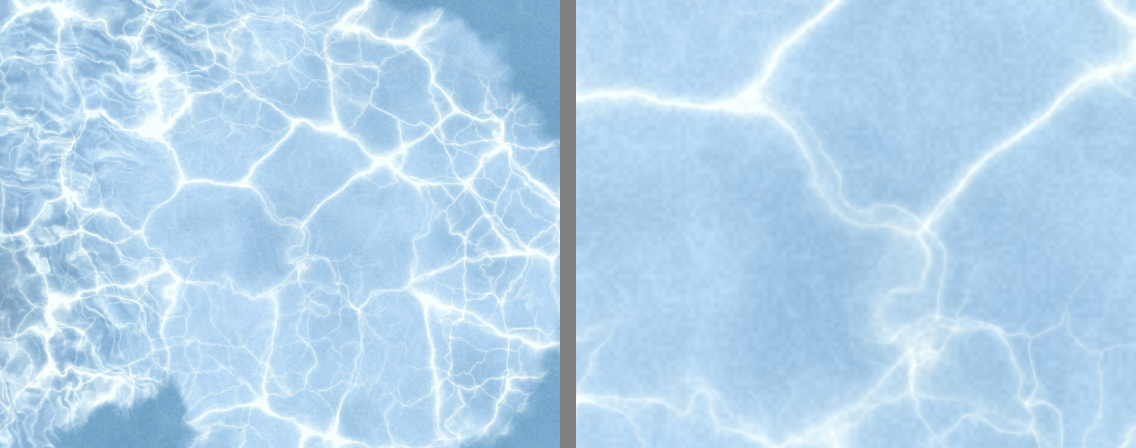
Left: the whole. Right: its middle third, enlarged.
Give the GLSL for this texture, as a Shadertoy shader.

```glsl
// Sunlit pool water: a bent net of thin bright caustic lines over pale blue,
// fine ripples on the left and soft-edged shadows around the lit area.
// The net is warped Voronoi borders; ripples are stretched ridged noise.

vec2 hash2(vec2 c) {
    vec3 q = fract(c.xyx * vec3(0.1031, 0.1030, 0.0973));
    q += dot(q, q.yzx + 33.33);
    return fract((q.xx + q.yz) * q.zy);
}

// Smooth value noise, two independent channels
vec2 noise2(vec2 p) {
    vec2 i = floor(p), f = fract(p);
    f = f * f * (3.0 - 2.0 * f);
    return mix(mix(hash2(i), hash2(i + vec2(1, 0)), f.x),
               mix(hash2(i + vec2(0, 1)), hash2(i + vec2(1, 1)), f.x), f.y);
}

vec2 fbm2(vec2 p) {
    vec2 sum = vec2(0.0);
    float amp = 0.53;
    for (int i = 0; i < 4; i++) {
        sum += amp * noise2(p);
        p = mat2(1.6, 1.2, -1.2, 1.6) * p + 7.3;
        amp *= 0.5;
    }
    return sum;
}

// x: distance to a cell border, y: distance to a border junction
vec2 cellNet(vec2 p) {
    vec2 cell = floor(p);
    vec3 nearest = vec3(9.0);
    for (int y = -1; y <= 1; y++)
    for (int x = -1; x <= 1; x++) {
        vec2 c = cell + vec2(x, y);
        float d = length(c + 0.05 + 0.9 * hash2(c) - p);
        if (d < nearest.x) nearest = vec3(d, nearest.xy);
        else if (d < nearest.y) nearest = vec3(nearest.x, d, nearest.y);
        else nearest.z = min(nearest.z, d);
    }
    return nearest.yz - nearest.x;
}

// Thin ridges along the middle level of noise
float ridges(vec2 p, float sharpness) {
    return pow(1.0 - abs(2.0 * noise2(p).x - 1.0), sharpness);
}

// 0 in sunlight, 1 in shadow: outside the rim, or inside the lower shapes
float shadowMask(vec2 p, float ragged) {
    float rim = length(p - vec2(0.73, 0.45)) - 0.56 - 2.0 * max(0.85 - p.x, 0.0);
    float blob = length((p - vec2(0.29, -0.03)) / vec2(1.15, 1.0)) - 0.15;
    float finger = length((p - vec2(0.38, 0.08)) * vec2(2.2, 1.0)) - 0.075;
    return smoothstep(-0.025, 0.03, max(rim, -min(blob, finger)) + ragged);
}

void mainImage(out vec4 fragColor, in vec2 fragCoord) {
    vec2 p = fragCoord / iResolution.y;
    p.x += 0.5 * (1.25 - iResolution.x / iResolution.y);

    vec2 swell = fbm2(p * 4.0 + 3.0) - 0.5;
    vec2 chop = fbm2(p * 14.0 + 21.0) - 0.5;
    vec2 mottle = fbm2(p * 6.5 + 40.0);
    float shade = shadowMask(p, 0.1 * chop.x + 0.03 * swell.y);
    float lit = 1.0 - 0.95 * shade;

    // Rough water covers the left and reaches further along the top
    float rough = 1.0 - smoothstep(0.1, 0.5, p.x - 0.34 * smoothstep(0.65, 1.0, p.y) + 0.3 * swell.x);
    float busy = max(rough, max(smoothstep(0.62, 0.9, p.y), smoothstep(0.9, 1.15, p.x)));

    // Main lines, their split strands, small filaments and hair lines
    vec2 bent = p + 0.17 * swell + (0.035 + 0.05 * rough) * chop;
    vec2 net = cellNet(bent * 4.5 + vec2(2.4, 5.7));
    vec2 strand = cellNet((bent + 0.05 * chop.yx + 0.05 * swell.yx) * 4.5 + vec2(2.4, 5.7));
    vec2 web = cellNet((p + 0.17 * swell.yx + 0.06 * chop) * 7.0 + 11.0);
    vec2 hair = cellNet((p + 0.12 * swell + 0.09 * chop.yx) * 12.0 + 31.0);

    float fade = smoothstep(0.28, 0.68, noise2(p * 6.0 + 60.0).x);
    float webFade = smoothstep(0.35, 0.75, noise2(p * 4.5 + 80.0).y + 0.15 * busy);
    float hairFade = smoothstep(0.4, 0.8, noise2(p * 5.5 + 97.0).x + 0.22 * busy);
    float core = (0.3 + 0.7 * fade) * exp(-net.x / (0.022 + 0.022 * fade));
    core += 0.55 * (1.0 - 0.6 * fade) * exp(-strand.x / 0.028);
    core += 0.75 * webFade * exp(-web.x / 0.038);
    core += 0.5 * hairFade * exp(-hair.x / 0.055);
    float halo = (0.15 + 0.35 * fade) * exp(-net.x / 0.11) + 0.25 * webFade * exp(-web.x / 0.13);
    float node = (0.2 + 0.8 * fade) * exp(-pow(net.y / 0.1, 1.5));

    // Ripples lie flat at the top and stand steeply lower down
    vec2 flow = p + 0.12 * swell + 0.07 * chop;
    float level = ridges(mat2(0.97, 0.25, -0.25, 0.97) * flow * vec2(20.0, 62.0), 2.0);
    float steep = ridges(mat2(0.94, -0.34, 0.34, 0.94) * flow * vec2(66.0, 16.0), 2.0);
    float ripple = mix(steep, level, smoothstep(0.4, 0.72, p.y + 0.4 * swell.y));
    float glitter = smoothstep(0.5, 0.72, fbm2(flow * vec2(20.0, 30.0) + 90.0).y);
    float fibre = ridges(flow * vec2(44.0, 26.0) + 5.0, 3.0);

    // Pale blue water, rough patches, then shade
    vec3 color = mix(vec3(0.61, 0.765, 0.89), vec3(0.71, 0.845, 0.955), smoothstep(0.2, 0.7, mottle.x));
    color = mix(color, vec3(0.52, 0.69, 0.82), rough * 0.5 * smoothstep(0.35, 0.65, mottle.y));
    color += vec3(1.0, 0.85, 0.6) * (0.035 * (fibre - 0.4) + rough * 0.17 * (ripple - 0.5));
    vec2 corner = (p - vec2(-0.03, 0.33)) * vec2(7.0, 4.5);
    float gloom = exp(-dot(corner, corner));
    color = mix(color, vec3(0.45, 0.58, 0.69), 0.6 * gloom);
    color = mix(color, vec3(0.45, 0.65, 0.79) + 0.06 * (mottle.x - 0.5), 0.95 * shade);

    // Soft glow, then the sharp light
    float soft = halo + 0.45 * rough * glitter * (0.5 + ripple);
    color = mix(color, vec3(0.8, 0.92, 0.98), clamp(soft * lit, 0.0, 0.85));
    float bright = core + 0.8 * node + rough * glitter * ripple * 0.55;
    color = mix(color, vec3(0.96, 1.0, 0.995), clamp(bright * lit * (1.0 - 0.5 * gloom), 0.0, 1.0));

    // Faint grain
    color += 0.045 * (noise2(p * 280.0).x - 0.5);
    fragColor = vec4(clamp(color, 0.0, 1.0), 1.0);
}
```
